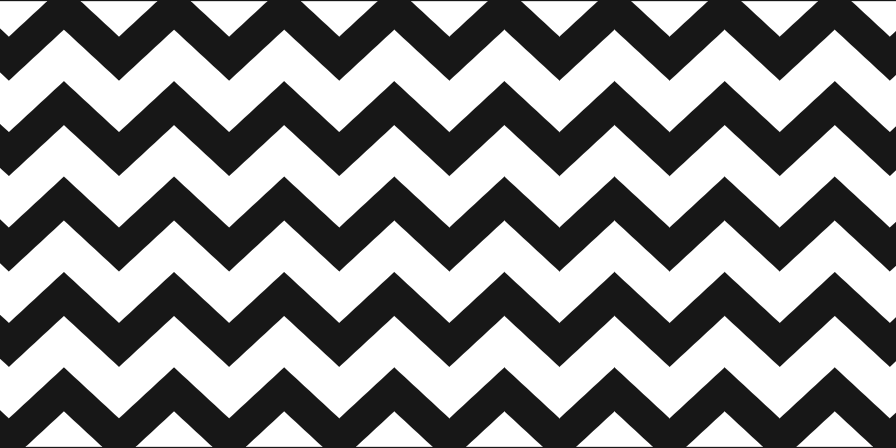
This pattern is drawn by a Shadertoy shader. Its source:

```glsl
// Horizontal black chevron bands on white, with a hairline along the top and bottom edges

// Triangle wave with period 1: 0 at whole numbers, 0.5 halfway between them
float triangleWave(float t) {
    return abs(fract(t + 0.5) - 0.5);
}

// Signed distance to the nearest zigzag band, in canvas heights
float chevronDistance(vec2 p) {
    vec2 period = vec2(0.2458, 0.2130);
    float rise = 0.1138;       // valley to peak
    float halfBand = 0.0491;   // measured vertically
    float zigzag = rise * (2.0 * triangleWave((p.x - 0.003) / period.x) - 0.5);
    float vertical = period.y * triangleWave((p.y - zigzag) / period.y) - halfBand;

    // Vertical offset to perpendicular distance
    float slope = 2.0 * rise / period.x;
    return vertical / sqrt(1.0 + slope * slope);
}

void mainImage(out vec4 fragColor, in vec2 fragCoord) {
    vec2 p = (fragCoord - 0.5 * iResolution.xy) / iResolution.y;
    float pixel = 1.0 / iResolution.y;

    // Bands joined with the edge hairlines
    float hairline = 0.4974 - abs(p.y);
    float ink = clamp(0.5 - min(chevronDistance(p), hairline) / pixel, 0.0, 1.0);

    fragColor = vec4(mix(vec3(1.0), vec3(0.09), ink), 1.0);
}
```
